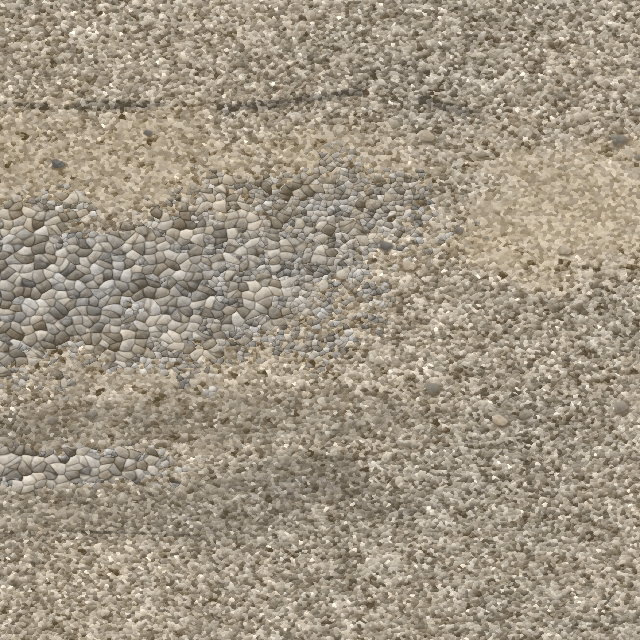
Give the GLSL for this texture, as a Shadertoy shader.

```glsl
#define FINE_CELLS 165.0
#define MEDIUM_CELLS 92.0
#define COARSE_CELLS 57.0
#define FLATTENING 1.28
#define SHARPNESS 26.0
#define BASE_TONE 0.583
#define FINE_CONTRAST 0.34
#define MEDIUM_CONTRAST 0.20
#define SAND_TONE 0.675
#define GRAVEL_TONE 0.60
#define LOOSE_STONES 22
#define WARM_TINT vec3(0.044, 0.0, -0.070)

struct Grain { float tone; float kind; float relief; float gap; };

vec2 hash2(vec2 c) {
    vec3 q = fract(c.xyx * vec3(0.1031, 0.1030, 0.0973));
    q += dot(q, q.yzx + 33.33);
    return fract((q.xx + q.yz) * q.zy);
}

// Layered, bent sines for broad stains and ragged outlines
float drift(vec2 p) {
    float sum = 0.0, amplitude = 0.5;
    for (int i = 0; i < 6; i++) {
        sum += amplitude * sin(p.x + 1.4 * sin(p.y + float(i)));
        p = mat2(1.5, 1.1, -1.1, 1.5) * p + 2.3;
        amplitude *= 0.62;
    }
    return sum;
}

// Cellular grains with softly blended borders
Grain grains(vec2 p) {
    p += 0.16 * sin(p.yx * 2.3 + 1.7 * sin(p * 0.71));
    vec2 cell = floor(p);
    float nearest = 9.0, second = 9.0, total = 0.0;
    vec3 sum = vec3(0.0);
    for (int j = -1; j <= 1; j++)
    for (int i = -1; i <= 1; i++) {
        vec2 c = cell + vec2(i, j);
        vec2 r = p - c - 0.5 - 0.85 * (hash2(c) - 0.5);
        float d = dot(r, r), weight = exp(-SHARPNESS * d);
        sum += weight * vec3(hash2(c + 71.0), r.y - 0.4 * r.x);
        total += weight;
        second = min(second, max(nearest, d));
        nearest = min(nearest, d);
    }
    sum /= total;
    return Grain(sum.x, sum.y, sum.z, sqrt(second) - sqrt(nearest));
}

// Soft ellipse with a ragged rim
float patchMask(vec2 uv, vec2 center, vec2 radius, float ragged) {
    return 1.0 - smoothstep(0.45, 1.25, length((uv - center) / radius) + 0.28 * ragged);
}

// Broken dark line along a given height
float seam(vec2 uv, float height, float thickness, float endX, float ragged) {
    float width = thickness * (0.75 + 0.7 * ragged);
    float line = 1.0 - smoothstep(0.35, 1.0, abs(uv.y - height) / max(width, 0.0015));
    return line * smoothstep(-0.5, -0.1, ragged) * (1.0 - smoothstep(endX - 0.04, endX, uv.x));
}

// One tone per pebble, lit from above with dark crevices
float pebbleTone(Grain g) {
    float crevice = 1.0 - smoothstep(0.02, 0.24, g.gap);
    return GRAVEL_TONE + 0.32 * (g.tone - 0.5) + 0.24 * g.relief - 0.17 * crevice;
}

void mainImage(out vec4 fragColor, in vec2 fragCoord) {
    vec2 uv = fragCoord / iResolution.xy;
    vec2 ground = uv * vec2(1.0, FLATTENING);
    float broad = drift(uv * vec2(5.0, 9.0));
    float ragged = drift(uv * vec2(24.0, 37.0) + 4.0);

    Grain fine = grains(ground * FINE_CELLS);
    Grain medium = grains(ground * MEDIUM_CELLS + 19.0);
    Grain coarse = grains(ground * COARSE_CELLS + 47.0);

    // Worn asphalt with smooth dark patches
    float worn = patchMask(uv, vec2(0.34, 0.35), vec2(0.30, 0.05), ragged);
    worn = max(worn, patchMask(uv, vec2(0.10, 0.325), vec2(0.15, 0.04), ragged));
    worn = max(worn, patchMask(uv, vec2(0.44, 0.25), vec2(0.14, 0.05), ragged));
    worn = max(worn, 0.7 * patchMask(uv, vec2(0.18, 0.20), vec2(0.42, 0.05), ragged));
    float grainStrength = 1.0 - 0.35 * worn;
    float tone = BASE_TONE + 0.025 * broad + 0.02 * ragged - 0.075 * worn;
    tone += grainStrength * (FINE_CONTRAST * (fine.tone - 0.5) + 0.07 * fine.relief);
    tone += grainStrength * (MEDIUM_CONTRAST * (medium.tone - 0.5) + 0.08 * medium.relief);
    tone += 0.17 * smoothstep(0.86, 0.97, fine.kind) - 0.12 * smoothstep(0.88, 0.97, medium.kind);
    float warmth = 1.0 + 0.12 * broad - 0.15 * worn + 0.25 * (medium.kind - 0.5);

    // Sand and dirt filling the hollows between grains
    float sand = patchMask(uv, vec2(0.90, 0.68), vec2(0.22, 0.13), ragged);
    sand = max(sand, 0.8 * patchMask(uv, vec2(0.54, 0.74), vec2(0.20, 0.07), ragged));
    sand = max(sand, 0.75 * patchMask(uv, vec2(0.20, 0.73), vec2(0.36, 0.11), ragged));
    sand = max(sand, 0.6 * patchMask(uv, vec2(0.22, 0.43), vec2(0.28, 0.08), ragged));
    float filled = smoothstep(0.0, 0.35, sand - 0.75 * medium.kind);
    float sandTone = SAND_TONE + 0.06 * (uv.x - 0.5) + 0.22 * (fine.tone - 0.5) + 0.02 * ragged;
    tone = mix(tone, sandTone, 0.75 * filled);
    warmth += 0.35 * sand;

    // Loose gravel, coarser toward the left
    float gravel = patchMask(uv, vec2(0.07, 0.55), vec2(0.30, 0.14), ragged);
    gravel = max(gravel, patchMask(uv, vec2(0.34, 0.56), vec2(0.25, 0.14), ragged));
    gravel = max(gravel, 0.8 * patchMask(uv, vec2(0.50, 0.66), vec2(0.22, 0.10), ragged));
    gravel = max(gravel, patchMask(uv, vec2(0.10, 0.27), vec2(0.18, 0.035), ragged));
    float small = smoothstep(0.0, 0.2, 1.3 * gravel - medium.kind);
    float large = smoothstep(0.0, 0.2, 1.1 * gravel - coarse.kind - 1.6 * max(uv.x - 0.2, 0.0));
    tone = mix(tone, pebbleTone(medium) + 0.12 * (fine.tone - 0.5), 0.85 * small);
    tone = mix(tone, pebbleTone(coarse) + 0.09 * (fine.tone - 0.5), large);
    warmth -= 0.5 * max(small, large) * (0.4 + coarse.kind);

    // Broken ledge above, thin seam below
    float ledge = 0.832 + 0.026 * smoothstep(0.35, 0.60, uv.x)
        - 0.035 * smoothstep(0.61, 0.76, uv.x) + 0.004 * broad;
    float dark = seam(uv, ledge, 0.011, 0.76, ragged);
    dark = max(dark, 0.7 * seam(uv, 0.165 + 0.006 * broad, 0.004, 0.32, ragged));
    tone -= 0.17 * dark;
    warmth -= 0.3 * dark;

    // Scattered single stones with a shadow underneath
    for (int i = 0; i < LOOSE_STONES; i++) {
        vec2 seed = vec2(float(i) * 3.0 + 5.0, 13.0), look = hash2(seed + 31.0);
        vec2 offset = uv - vec2(0.0, 0.32) - hash2(seed) * vec2(1.0, 0.52);
        float size = mix(0.004, 0.011, look.x * look.x);
        vec2 q = offset / (size * vec2(1.2, 0.85));
        q += 0.13 * sin(q.yx * 3.0 + look * 6.0);
        float shadow = 1.0 - smoothstep(0.7, 1.35, length(q + vec2(-0.2, 0.5)));
        float body = 1.0 - smoothstep(0.8, 1.1, length(q));
        tone = mix(tone, 0.36, 0.8 * shadow);
        tone = mix(tone, mix(0.40, 0.68, look.y) + 0.09 * q.y + 0.08 * (fine.tone - 0.5), body);
        warmth = mix(warmth, 0.3 + look.y, body);
    }

    fragColor = vec4(clamp(max(tone, 0.29) + WARM_TINT * warmth, 0.0, 1.0), 1.0);
}
```
